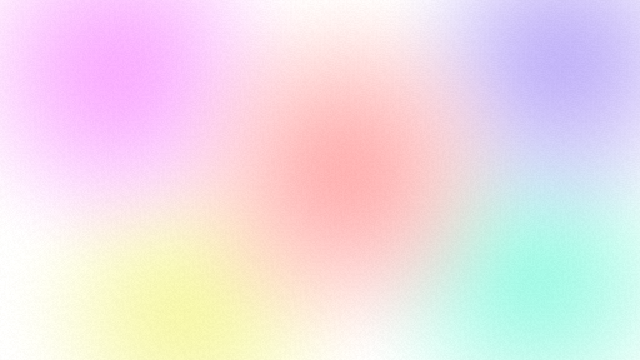
Write a WebGL 2 fragment shader that draws this background.

```glsl
#version 300 es
precision highp float;

#define GLOW_COUNT 5
#define GRAIN_ROWS 288.0
#define GRAIN_AMOUNT 0.026
#define BASE_COLOR vec3(1.0, 0.998, 0.992)
#define MINT vec3(0.65, 0.98, 0.905)
#define VIOLET vec3(0.77, 0.715, 0.975)
#define LEMON vec3(0.97, 0.97, 0.68)
#define ORCHID vec3(0.98, 0.69, 1.0)
#define CORAL vec3(1.0, 0.705, 0.705)

uniform vec2 u_resolution;
out vec4 fragColor;

// Center x, center y and radius, in canvas heights
const vec3 glowShapes[GLOW_COUNT] = vec3[](
    vec3(1.49, 0.225, 0.56),
    vec3(1.56, 0.825, 0.55),
    vec3(0.52, 0.125, 0.54),
    vec3(0.325, 0.80, 0.58),
    vec3(0.96, 0.52, 0.57)
);

const vec3 glowColors[GLOW_COUNT] = vec3[](MINT, VIOLET, LEMON, ORCHID, CORAL);

float hash(vec2 cell) {
    return fract(sin(dot(cell, vec2(127.1, 311.7))) * 43758.5453);
}

// Soft disc that eases from 1 at its center to 0 at its radius
float glow(vec2 p, vec3 shape) {
    return 1.0 - smoothstep(0.0, shape.z, distance(p, shape.xy));
}

void main() {
    vec2 p = gl_FragCoord.xy / u_resolution.y;

    // Layer the glows from back to front
    vec3 color = BASE_COLOR;
    for (int i = 0; i < GLOW_COUNT; i++) {
        color = mix(color, glowColors[i], glow(p, glowShapes[i]));
    }

    // Fine paper grain
    float grain = hash(floor(p * GRAIN_ROWS)) - 0.5;
    color += grain * GRAIN_AMOUNT;

    fragColor = vec4(clamp(color, 0.0, 1.0), 1.0);
}
```
